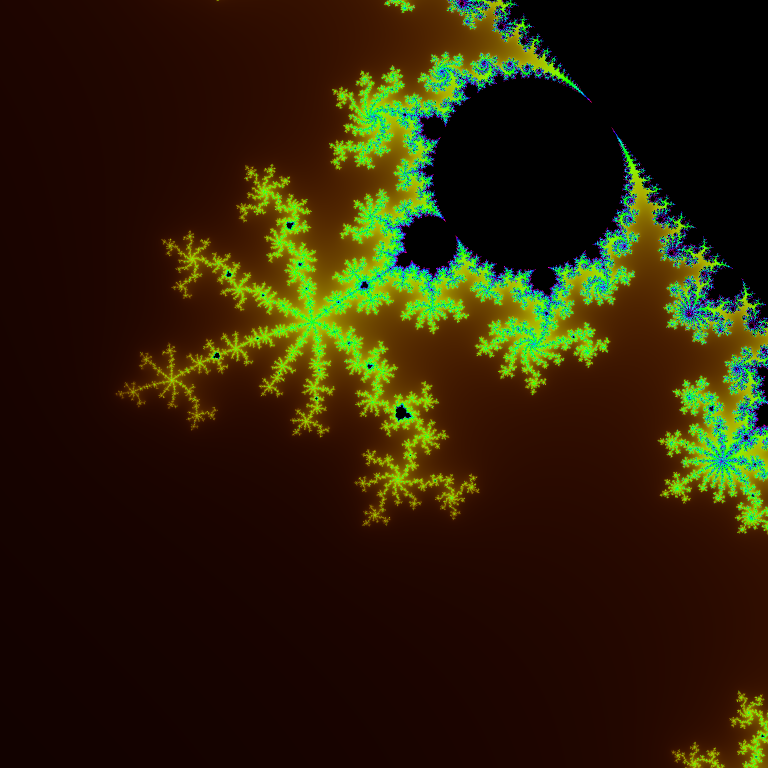
Give the GLSL for this background, as a WebGL 2 fragment shader.

```glsl
#version 300 es
precision highp float;
// Escape-time fractal: a seven-armed bulb on the Mandelbrot cardioid, glowing from brown to green.

uniform vec2 u_resolution;
out vec4 fragColor;

const vec2 VIEW_CENTER = vec2(-0.65438, 0.47166);
const float VIEW_WIDTH = 0.169;
const int MAX_STEPS = 256;
const float ESCAPE_RADIUS_SQ = 64.0;
const float HUE_STEPS = 256.0;    // steps for one full turn of hue
const float BRIGHT_STEPS = 64.0;  // steps until full brightness
const int SAMPLES = 2;            // samples per pixel side

vec2 complexSquare(vec2 z) {
  return vec2(z.x * z.x - z.y * z.y, 2.0 * z.x * z.y);
}

// Closed-form test for the large body, which never escapes
bool insideCardioid(vec2 c) {
  float x = c.x - 0.25;
  float q = x * x + c.y * c.y;
  return q * (q + x) < 0.25 * c.y * c.y;
}

// Smooth number of steps before escape, or -1 for points of the set
float escapeSteps(vec2 c) {
  if (insideCardioid(c)) return -1.0;
  vec2 z = vec2(0.0);
  for (int i = 0; i < MAX_STEPS; i++) {
    z = complexSquare(z) + c;
    float r2 = dot(z, z);
    if (r2 > ESCAPE_RADIUS_SQ) {
      return max(float(i) - log2(0.5 * log2(r2)), 0.0);
    }
  }
  return -1.0;
}

vec3 hueColor(float hue) {
  vec3 wheel = abs(fract(hue + vec3(0.0, 2.0, 1.0) / 3.0) * 6.0 - 3.0);
  return clamp(wheel - 1.0, 0.0, 1.0);
}

// Hue and brightness both rise with the escape time
vec3 fractalColor(vec2 c) {
  float steps = escapeSteps(c);
  if (steps < 0.0) return vec3(0.0);
  return hueColor(steps / HUE_STEPS) * min(steps / BRIGHT_STEPS, 1.0);
}

void main() {
  float side = min(u_resolution.x, u_resolution.y);
  vec3 color = vec3(0.0);

  // Average a small grid of samples to smooth the edges
  for (int j = 0; j < SAMPLES; j++) {
    for (int i = 0; i < SAMPLES; i++) {
      vec2 offset = (vec2(i, j) + 0.5) / float(SAMPLES) - 0.5;
      vec2 uv = (gl_FragCoord.xy + offset - 0.5 * u_resolution) / side;
      color += fractalColor(VIEW_CENTER + VIEW_WIDTH * vec2(uv.x, -uv.y));
    }
  }
  fragColor = vec4(color / float(SAMPLES * SAMPLES), 1.0);
}
```
